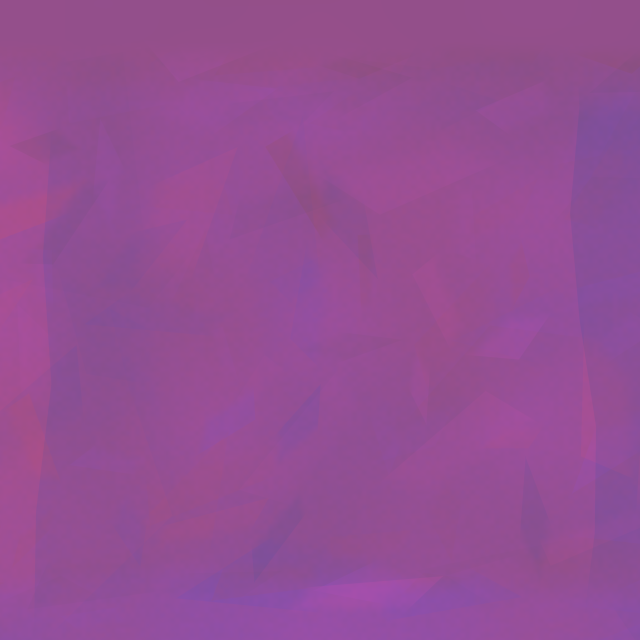
This texture map is drawn by a Shadertoy shader. Its source:

```glsl
const vec3 BASE = vec3(0.582, 0.310, 0.586);
const float TAU = 6.2831853;

float hash(vec2 p) {
    return fract(sin(dot(p, vec2(127.1, 311.7))) * 43758.5453);
}

vec2 hash2(vec2 p) {
    return vec2(hash(p), hash(p + 37.3));
}

float valueNoise(vec2 p) {
    vec2 i = floor(p), f = fract(p);
    f = f * f * (3.0 - 2.0 * f);
    return mix(mix(hash(i), hash(i + vec2(1, 0)), f.x),
               mix(hash(i + vec2(0, 1)), hash(i + vec2(1, 1)), f.x), f.y);
}

// Straight segments between random heights, from -0.5 to 0.5
float jagged(float x, float seed) {
    float i = floor(x);
    return mix(hash(vec2(i, seed)), hash(vec2(i + 1.0, seed)), fract(x)) - 0.5;
}

vec2 rotate(vec2 p, float angle) {
    float c = cos(angle), s = sin(angle);
    return vec2(c * p.x - s * p.y, s * p.x + c * p.y);
}

// Distance to the line a-b, positive on its left
float sideDistance(vec2 p, vec2 a, vec2 b) {
    vec2 e = normalize(b - a), q = p - a;
    return e.x * q.y - e.y * q.x;
}

// Quadrilateral with two crisp sides and two that fade out
float facet(vec2 p, vec2 radii, float turn, float blur) {
    vec2 a = radii * vec2(cos(turn), sin(turn));
    vec2 b = radii * vec2(cos(turn + 1.7), sin(turn + 1.7));
    vec2 c = radii * vec2(cos(turn + 3.5), sin(turn + 3.5));
    vec2 d = radii * vec2(cos(turn + 4.7), sin(turn + 4.7));
    float crisp = min(sideDistance(p, a, b), sideDistance(p, b, c));
    float soft = min(sideDistance(p, c, d), sideDistance(p, d, a));
    return smoothstep(-blur, blur, crisp) * smoothstep(0.0, radii.y * 0.7, soft);
}

// Sum of the slopes of the facets scattered over a jittered grid
vec2 facetSlopes(vec2 uv, float cells, float seed, float blur) {
    vec2 slope = vec2(0.0);
    vec2 home = floor(uv * cells);
    for (int y = -1; y <= 1; y++)
    for (int x = -1; x <= 1; x++) {
        vec2 id = home + vec2(x, y);
        vec2 key = id + seed;
        vec2 center = (id + 0.5 + 0.7 * (hash2(key) - 0.5)) / cells;
        vec2 shape = hash2(key + 5.1);
        float len = mix(0.5, 0.95, shape.x) / cells;
        vec2 radii = len * vec2(1.0, mix(0.25, 0.5, shape.y));
        // Facets lie flatter toward the top and the bottom
        float flatness = max(smoothstep(0.72, 0.86, center.y),
                             1.0 - smoothstep(0.08, 0.2, center.y));
        float angle = mix(1.0 + 2.2 * (hash(key + 9.7) - 0.5), 0.12, flatness);
        float mask = facet(rotate(uv - center, -angle), radii,
                           TAU * hash(key + 13.9), blur);
        float heading = TAU * hash(key + 17.3);
        float steep = hash(key + 21.1);
        slope += mask * (0.016 + 0.05 * steep * steep)
               * vec2(cos(heading), sin(heading));
    }
    return slope;
}

// Slanted bands along the four borders
vec2 borderSlopes(vec2 uv, float blur) {
    float leftEdge = 0.065 + 0.035 * jagged(uv.y * 5.0, 2.0);
    float rightEdge = 0.915 + 0.05 * jagged(uv.y * 6.0, 4.0);
    float lowEdge = 0.085 + 0.06 * jagged(uv.x * 4.0, 6.0);
    float left = 1.0 - smoothstep(leftEdge - blur, leftEdge + blur, uv.x);
    float right = smoothstep(rightEdge - blur, rightEdge + blur, uv.x);
    float low = 1.0 - smoothstep(lowEdge - 0.02, lowEdge + 0.02, uv.y);
    left *= smoothstep(0.0, 0.12, uv.y) * (1.0 - smoothstep(0.78, 0.9, uv.y + uv.x));
    right *= smoothstep(0.02, 0.2, uv.y) * (1.0 - smoothstep(0.8, 0.88, uv.y));
    float top = smoothstep(0.82, 0.92, uv.y);
    return vec2(0.055 * left - 0.06 * right, 0.036 * low - 0.037 * top - 0.012 * left);
}

void mainImage(out vec4 fragColor, in vec2 fragCoord) {
    vec2 uv = fragCoord / iResolution.xy;
    float blur = max(0.0011, 0.6 / iResolution.y);
    float calm = 1.0 - smoothstep(0.89, 0.94, uv.y);

    // Broad undulation, weaker in the top strip
    vec2 slope = vec2(valueNoise(uv * 6.0 + 3.0), valueNoise(uv * 6.0 + 41.0)) - 0.5;
    slope *= mix(0.02, 0.055, calm);
    slope.y += 0.016 * (0.5 - uv.y);

    // Facets leave a calm strip at the top and thin out at lower right
    float thinning = 1.0 - 0.3 * smoothstep(0.9, 1.5, uv.x + 0.5 * (1.0 - uv.y));
    vec2 facets = 0.6 * facetSlopes(uv, 3.0, 29.0, blur)
                + facetSlopes(uv, 5.0, 11.0, blur)
                + 0.75 * facetSlopes(uv, 8.0, 53.0, blur);
    slope += calm * thinning * facets;
    slope += borderSlopes(uv, blur);

    // Faint mottled grain
    vec2 grain = vec2(valueNoise(uv * 130.0), valueNoise(uv * 130.0 + 71.0)) - 0.5;
    slope += 0.018 * calm * grain;

    // Sideways slope shifts red, vertical slope shifts blue
    slope = clamp(slope, -0.085, 0.085);
    vec3 color = BASE + vec3(slope.x, 0.0, slope.y);
    fragColor = vec4(color, 1.0);
}
```
